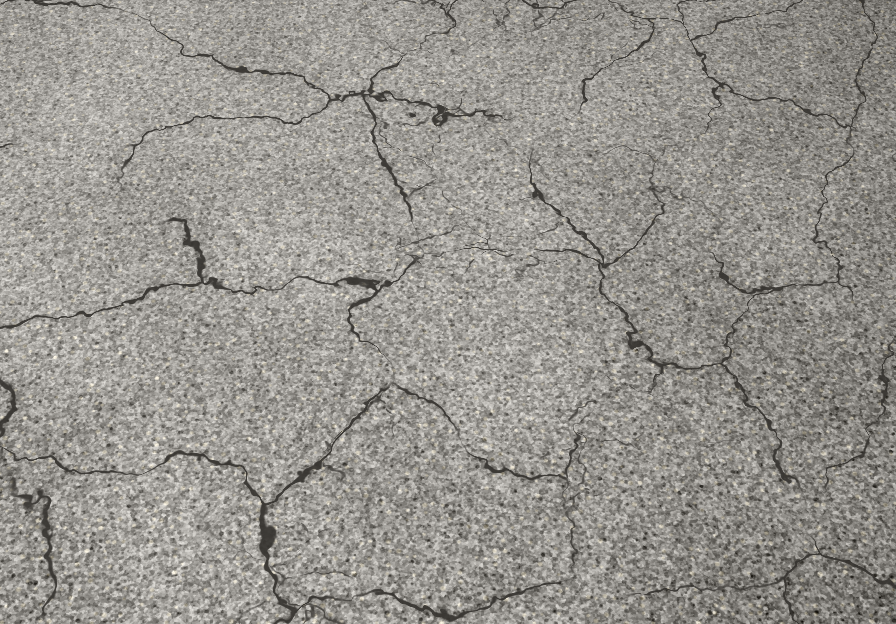
This texture is drawn by a Shadertoy shader. Its source:

```glsl
vec2 hash2(vec2 p) {
    vec3 q = fract(vec3(p.xyx) * vec3(0.1031, 0.1030, 0.0973));
    q += dot(q, q.yzx + 33.33);
    return fract((q.xx + q.yz) * q.zy);
}

// Smooth cellular noise: every cell point spreads its own random tone
float grains(vec2 p, float sharpness) {
    vec2 cell = floor(p), f = fract(p);
    float sum = 0.0, total = 0.0;
    for (int j = -1; j <= 1; j++)
    for (int i = -1; i <= 1; i++) {
        vec2 o = vec2(i, j);
        vec2 r = o + hash2(cell + o) - f;
        float weight = exp(-sharpness * dot(r, r));
        sum += weight * hash2(cell + o + 71.0).x;
        total += weight;
    }
    return sum / total;
}

// Distance to the nearest border between cells
float cellEdge(vec2 p) {
    vec2 cell = floor(p), f = fract(p), nearest = vec2(0.0);
    float best = 8.0, edge = 8.0;
    for (int j = -1; j <= 1; j++)
    for (int i = -1; i <= 1; i++) {
        vec2 o = vec2(i, j);
        vec2 r = o + hash2(cell + o) - f;
        if (dot(r, r) < best) { best = dot(r, r); nearest = r; }
    }
    for (int j = -2; j <= 2; j++)
    for (int i = -2; i <= 2; i++) {
        vec2 o = vec2(i, j);
        vec2 r = o + hash2(cell + o) - f;
        vec2 d = r - nearest;
        if (dot(d, d) > 1e-4) edge = min(edge, dot(0.5 * (r + nearest), normalize(d)));
    }
    return edge;
}

// Offset that makes straight borders wander
vec2 wander(vec2 p, float frequency, float amount) {
    p *= frequency;
    return amount * (vec2(grains(p, 5.0), grains(p + 37.0, 5.0)) - 0.5);
}

float line(float distance, float halfWidth, float blur) {
    return 1.0 - smoothstep(halfWidth - blur, halfWidth + blur, distance);
}

// One scattered round stone or pit in some of the cells
float specks(vec2 p, float share, float blur) {
    vec2 cell = floor(p);
    vec2 rnd = hash2(cell + 19.0);
    vec2 center = 0.3 + 0.4 * hash2(cell);
    float radius = mix(0.14, 0.3, rnd.y);
    return step(rnd.x, share) * line(length(fract(p) - center), radius, blur);
}

void mainImage(out vec4 fragColor, in vec2 fragCoord) {
    vec2 uv = fragCoord / iResolution.y;
    vec2 screen = fragCoord / iResolution.xy;
    float pixel = 1.0 / iResolution.y;

    // Road plane receding upward
    float depth = 1.0 / (1.0 - 0.28 * uv.y);
    vec2 ground = vec2(uv.x - 0.72, 1.1 * uv.y) * depth;

    // Lighting: bright upper left, dim right side and corners
    float tone = 0.655 - 0.085 * smoothstep(0.25, 1.0, screen.x);
    tone -= 0.13 * dot(screen - vec2(0.42, 0.6), screen - vec2(0.42, 0.6));
    tone += 0.08 * (grains(ground * 5.0, 4.0) - 0.5);

    // Aggregate
    float contrast = mix(1.1, 0.75, screen.y);
    tone += contrast * 0.29 * (grains(ground * 165.0, 8.0) - 0.5);
    tone += contrast * 0.22 * (grains(ground * 290.0 + 9.0, 8.0) - 0.5);
    float pits = specks(ground * 75.0, 0.28, 0.12);
    float stones = specks(ground * 68.0 + 40.3, 0.2, 0.12);
    tone -= 0.19 * contrast * pits;
    tone += 0.12 * contrast * stones;

    // Main cracks, with larger plates on the left
    vec2 bent = ground + wander(ground, 6.0, 0.11);
    bent += wander(ground, 24.0, 0.03) + wander(ground, 75.0, 0.013);
    vec2 plates = vec2(bent.x + 0.28 * bent.x * bent.x, bent.y);
    float mainDistance = cellEdge(plates * 2.6 + vec2(3.4, 7.1)) / 2.6;
    float wear = grains(ground * 9.0 + 5.0, 4.0);
    float breakup = grains(ground * 60.0 + 15.0, 5.0);
    float width = 0.0012 + 0.0035 * wear * (0.4 + breakup);
    float crack = line(mainDistance, width, pixel) * smoothstep(0.12, 0.4, wear);
    float halo = exp(-mainDistance * 130.0) * wear;

    // Hairline branches gather around the main cracks in a leaning band
    float band = 1.0 - smoothstep(0.2, 0.55, abs(uv.x - 0.82 - 0.2 * (uv.y - 0.5)));
    float patches = smoothstep(0.4, 0.58, grains(ground * 4.5 + 21.0, 5.0));
    float nearMain = 1.0 - smoothstep(0.05, 0.13, mainDistance);
    float fineDistance = cellEdge(bent * 8.5 + 12.0) / 8.5;
    float hairline = line(fineDistance, 0.0006 + 0.002 * breakup, pixel);
    hairline *= band * nearMain * patches * smoothstep(0.2, 0.5, breakup);

    // Colour
    vec3 color = tone + vec3(0.01, 0.0, -0.02);
    color += vec3(0.03, 0.015, -0.03) * stones;
    color -= 0.1 * halo;
    vec3 crackColor = vec3(0.21, 0.20, 0.185);
    color = mix(color, crackColor, max(0.92 * crack, 0.75 * hairline));
    fragColor = vec4(clamp(color, 0.0, 1.0), 1.0);
}
```
